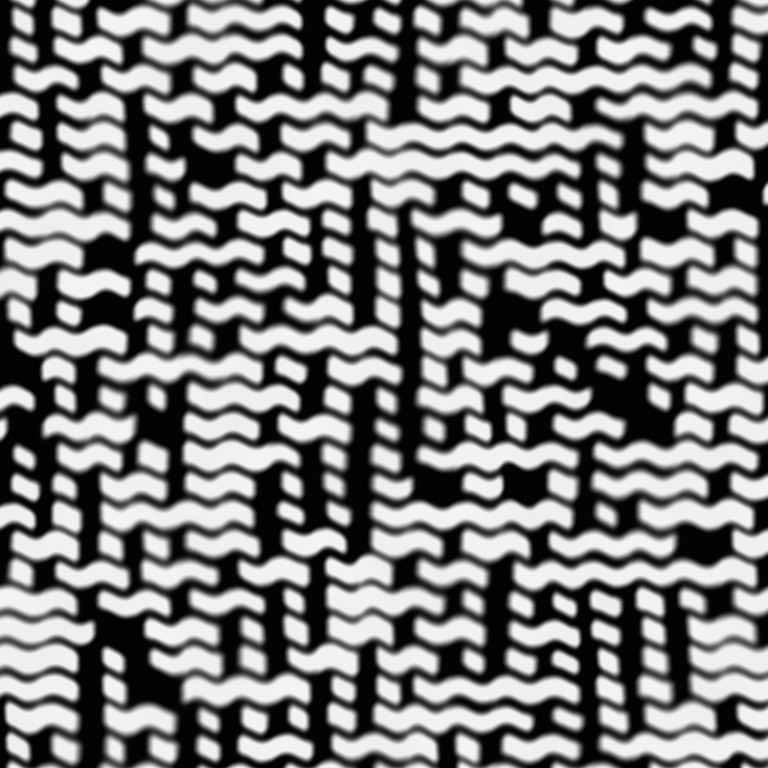
Reproduce this pattern procedurally as a Shadertoy shader.

```glsl
// Coarse black and white weave: soft pale weft floats broken by dark warp threads.

const vec2  GRID        = vec2(17.0, 26.4); // warp columns, weft rows
const float ROW_SHIFT   = 0.2;              // offset of the lowest row
const float CELL_ASPECT = 1.55;             // cell width in row heights
const float GAP_ON      = 0.78;             // chance of a gap on the checker
const float GAP_OFF     = 0.24;             // chance of a gap off the checker
const float MISSING     = 0.035;            // chance of a lost float
const vec2  GAP_INSET   = vec2(0.12, 0.29); // range of end insets, in cells
const vec2  THICKNESS   = vec2(0.33, 0.43); // range of half heights, in rows
const float SLANT       = 0.13;             // rise and fall along a float
const float CORNER      = 0.27;             // rounding of the ends
const float MELT        = 12.0;             // higher keeps floats separate
const vec2  EDGE        = vec2(0.13, -0.19);// outer and inner soft edge
const vec3  INK         = vec3(0.012);
const vec3  YARN        = vec3(0.955, 0.957, 0.962);
const float TAU         = 6.2831853;

float hash(vec2 cell, float seed) {
    vec3 q = fract(vec3(cell.xyx + seed * 7.31) * vec3(0.1031, 0.1030, 0.0973));
    q += dot(q, q.yzx + 33.33);
    return fract((q.x + q.y) * q.z);
}

// Slow layered sines, about -1 to 1
float drift(vec2 p) {
    return 0.5 * sin(p.x * 0.71 + 1.3 * sin(p.y * 0.37))
         + 0.3 * sin(p.y * 0.63 - p.x * 0.45 + 2.1)
         + 0.2 * sin(p.x * 1.37 + p.y * 0.91 + 4.0);
}

// Does the warp thread left of this cell cover the weft?
bool warpOnTop(vec2 cell) {
    float checker = mod(cell.x + cell.y, 2.0);
    return hash(cell, 1.0) < mix(GAP_OFF, GAP_ON, checker);
}

// Signed distance to the float in one cell, in row heights
float floatDistance(vec2 p, vec2 cell) {
    if (hash(cell, 2.0) < MISSING) return 1.0;
    vec2 local = p - cell - 0.5;

    // Ends stop short at a warp thread and overlap where the yarn runs on
    float left  = -0.6;
    float right =  0.6;
    if (warpOnTop(cell))
        left = -0.5 + mix(GAP_INSET.x, GAP_INSET.y, hash(cell, 3.0));
    if (warpOnTop(cell + vec2(1.0, 0.0)))
        right = 0.5 - mix(GAP_INSET.x, GAP_INSET.y, hash(cell, 4.0));

    float halfHeight = mix(THICKNESS.x, THICKNESS.y, hash(cell, 5.0))
                     + 0.045 * drift(cell * 1.2);
    float halfWidth = 0.5 * (right - left) * CELL_ASPECT;
    local.y += SLANT * sin(TAU * local.x);
    local.x = (local.x - 0.5 * (left + right)) * CELL_ASPECT;

    float corner = min(CORNER, min(halfWidth, halfHeight));
    vec2 q = abs(local) - vec2(halfWidth, halfHeight) + corner;
    return length(max(q, 0.0)) + min(max(q.x, q.y), 0.0) - corner;
}

void mainImage(out vec4 fragColor, in vec2 fragCoord) {
    vec2 p = fragCoord / iResolution.xy * GRID - vec2(0.0, ROW_SHIFT);

    // Uneven thread spacing
    p += vec2(0.14, 0.10) * vec2(drift(p.yx * 0.6 + p.x), drift(p + 9.0));

    // Melt neighbouring floats together
    vec2 home = floor(p);
    float sum = 0.0;
    for (int y = -1; y <= 1; y++)
    for (int x = -1; x <= 1; x++) {
        vec2 cell = home + vec2(x, y);
        sum += exp(-MELT * floatDistance(p, cell));
    }
    float d = -log(max(sum, 1e-6)) / MELT;

    // Some areas are more blurred than others
    float blur = 1.0 + 0.25 * drift(p * 1.6 + 5.0);
    float cover = smoothstep(EDGE.x * blur, EDGE.y * blur, d);

    // Faint shade across the yarn
    float shade = 1.0 - 0.025 * (0.5 + 0.5 * drift(p * 2.3));
    fragColor = vec4(mix(INK, YARN * shade, cover), 1.0);
}
```
